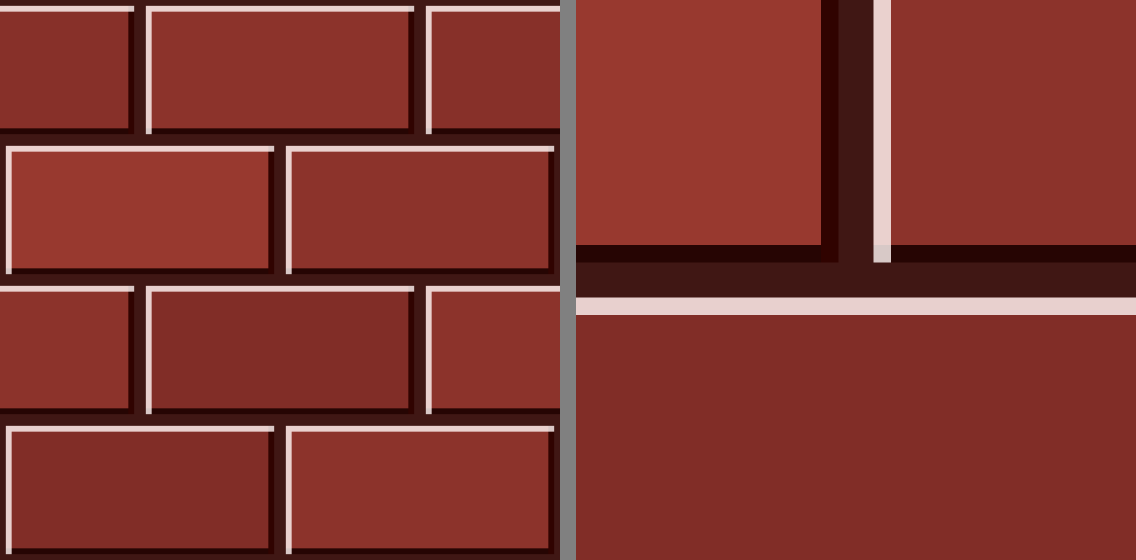
Left: the whole. Right: its middle third, enlarged.
A WebGL 1 fragment shader for this texture:

```glsl
precision highp float;

uniform vec2 u_resolution;

// Antialiased step, with the softness of one pixel
vec2 softStep(vec2 edge, vec2 x, vec2 pixel) {
  return clamp((x - edge) / pixel + 0.5, 0.0, 1.0);
}

// Firing tone of a brick: -1 is dark, 1 is light
float brickTone(vec2 id) {
  float angle = 1.5707963 * id.y;
  float wave = 0.25 * cos(2.0 * angle) - 0.25 - cos(angle) - 0.5 * sin(angle);
  return mix(wave, -0.5 * step(2.5, id.y), id.x);
}

void main() {
  // Running bond: two bricks across, four courses, odd ones shifted by half
  vec2 grid = gl_FragCoord.xy / u_resolution * vec2(2.0, 4.0);
  grid.x -= 0.5 * mod(floor(grid.y), 2.0);
  vec2 id = mod(floor(grid), vec2(2.0, 4.0));

  // Each cell measures 48 by 24 units; a joint or bevel step is one unit
  vec2 cell = vec2(48.0, 24.0);
  vec2 local = fract(grid) * cell;
  vec2 pixel = 96.0 / u_resolution;

  vec2 outerLow = softStep(vec2(1.0), local, pixel);
  vec2 outerHigh = 1.0 - softStep(cell - 1.0, local, pixel);
  vec2 innerLow = softStep(vec2(2.0), local, pixel);
  vec2 innerHigh = 1.0 - softStep(cell - 2.0, local, pixel);

  // Flat clay face
  vec3 brick = vec3(0.55, 0.20, 0.168) + brickTone(id) * vec3(0.045, 0.025, 0.015);

  // Shadow along the bottom and right edges
  brick = mix(vec3(0.15, 0.02, 0.01), brick, innerLow.y);
  brick = mix(vec3(0.19, 0.01, 0.0), brick, innerHigh.x);

  // Translucent highlight along the left and top edges
  float highlight = 1.0 - innerLow.x * innerHigh.y;
  brick = mix(brick, vec3(1.0, 0.956, 0.95), 0.82 * highlight);

  // Mortar around the brick
  vec2 inside = outerLow * outerHigh;
  vec3 color = mix(vec3(0.25, 0.09, 0.08), brick, inside.x * inside.y);
  gl_FragColor = vec4(color, 1.0);
}
```
